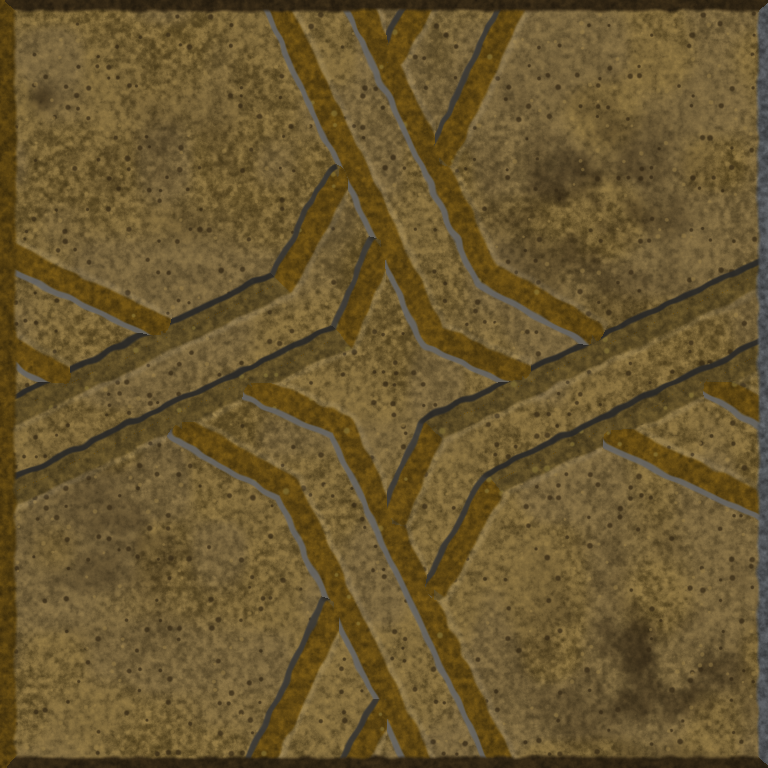
Reproduce this texture procedurally as a WebGL 2 fragment shader.

```glsl
#version 300 es
precision highp float;
// A worn ochre stone tile carved with four interlaced bands around a pointed star.
uniform vec2 u_resolution;
out vec4 fragColor;

const vec2 CENTRE = vec2(0.504, 0.502);
const vec2 FACE_MIN = vec2(0.019, 0.013);
const vec2 FACE_MAX = vec2(0.988, 0.987);
const float GROOVE_HALF = 0.0175;
const float SOFT = 0.0022;
const float WOBBLE = 0.005;
const vec3 STONE_LIGHT = vec3(0.49, 0.405, 0.225);
const vec3 STONE_DARK = vec3(0.36, 0.29, 0.135);
const vec3 STONE_GREY = vec3(0.45, 0.38, 0.25);
const vec3 EARTH = vec3(0.385, 0.285, 0.07);
const vec3 EARTH_GREY = vec3(0.36, 0.295, 0.145);
const vec3 WALL_LIT = vec3(0.40, 0.40, 0.40);
const vec3 WALL_SHADE = vec3(0.15, 0.15, 0.15);
const vec3 SOOT = vec3(0.19, 0.145, 0.075);

float hash(vec2 p) {
  vec3 q = fract(vec3(p.xyx) * 0.1031);
  q += dot(q, q.yzx + 33.33);
  return fract((q.x + q.y) * q.z);
}

float noise(vec2 p) {
  vec2 i = floor(p), f = fract(p);
  f = f * f * (3.0 - 2.0 * f);
  return mix(mix(hash(i), hash(i + vec2(1, 0)), f.x),
             mix(hash(i + vec2(0, 1)), hash(i + vec2(1, 1)), f.x), f.y);
}

float fbm(vec2 p) {
  float sum = 0.0, amp = 0.533;
  for (int i = 0; i < 4; i++) {
    sum += amp * noise(p);
    p = mat2(1.6, 1.2, -1.2, 1.6) * p + 7.3;
    amp *= 0.5;
  }
  return sum;
}

// Vector from the nearest point of segment ab to p
vec2 fromSegment(vec2 p, vec2 a, vec2 b) {
  vec2 pa = p - a, ba = b - a;
  return pa - ba * clamp(dot(pa, ba) / dot(ba, ba), 0.0, 1.0);
}

vec2 nearer(vec2 a, vec2 b) { return dot(a, a) < dot(b, b) ? a : b; }

// Offset from the centre lines of one quarter of the carving
vec2 quarterOffset(vec2 p) {
  vec2 innerBend = vec2(0.060, 0.0585), outerBend = vec2(0.130, 0.139);
  vec2 o = fromSegment(p, vec2(-0.146, 0.495), innerBend);
  o = nearer(o, fromSegment(p, innerBend, vec2(0.176, 0.008)));
  o = nearer(o, fromSegment(p, vec2(-0.041, 0.495), outerBend));
  o = nearer(o, fromSegment(p, outerBend, vec2(0.267, 0.0625)));
  o = nearer(o, fromSegment(p, vec2(0.166, 0.495), vec2(0.069, 0.293)));
  return nearer(o, fromSegment(p, vec2(0.045, 0.495), vec2(0.0, 0.417)));
}

// The quarter repeated by right-angle turns
vec2 carvingOffset(vec2 p) {
  vec2 best = vec2(9.0);
  mat2 turn = mat2(0, 1, -1, 0), total = mat2(1.0);
  for (int i = 0; i < 4; i++) {
    best = nearer(best, transpose(total) * quarterOffset(total * p));
    total = turn * total;
  }
  return best;
}

float blot(vec2 p, vec2 c, float r) { return exp(-dot(p - c, p - c) / (r * r)); }

// Round specks, at most one per cell
float specks(vec2 p, float cells, float density) {
  vec2 id = floor(p * cells), f = fract(p * cells);
  vec2 c = 0.3 + 0.4 * vec2(hash(id + 3.1), hash(id + 8.7));
  float r = 0.12 + 0.18 * hash(id + 5.9);
  return step(hash(id), density) * (1.0 - smoothstep(r * 0.5, r + 0.1, length(f - c)));
}

void main() {
  vec2 uv = gl_FragCoord.xy / u_resolution;
  float edge = max(SOFT, 0.8 / min(u_resolution.x, u_resolution.y));
  vec2 p = uv + WOBBLE * (vec2(noise(uv * 55.0), noise(uv * 55.0 + 40.0)) - 0.5);
  float grain = fbm(uv * 150.0), cloud = fbm(uv * 9.0 + 4.0);

  // Stone face: clouds, soot blots, grain and pits
  vec3 stone = mix(STONE_DARK, STONE_LIGHT, smoothstep(0.2, 0.62, 0.5 * cloud + 0.5 * grain));
  stone = mix(stone, STONE_GREY, 0.5 * smoothstep(0.4, 0.7, noise(uv * 14.0 + 20.0)));
  float soot = blot(uv, vec2(0.77, 0.74), 0.13) + blot(uv, vec2(0.85, 0.13), 0.14)
             + 0.6 * blot(uv, vec2(0.16, 0.30), 0.12) + 0.4 * blot(uv, vec2(0.22, 0.78), 0.13);
  stone = mix(stone, SOOT, 0.75 * soot * smoothstep(0.3, 0.75, fbm(uv * 24.0)));
  stone = mix(stone, SOOT, 0.7 * blot(uv, vec2(0.056, 0.873), 0.017));
  stone *= 0.76 + 0.48 * grain;
  stone = mix(stone, SOOT, 0.7 * specks(uv, 75.0, 0.13));
  stone = mix(stone, STONE_LIGHT * 1.25, 0.5 * specks(uv + 0.37, 90.0, 0.06));

  // Groove floor: warm earth, greyer under shaded walls
  vec2 offset = carvingOffset(p - CENTRE);
  float d = length(offset);
  vec2 facing = -offset / max(d, 1e-4);
  float shallowRise = smoothstep(0.65, 0.85, abs(facing.y)) * step(facing.x * facing.y, 0.0);
  vec3 earth = mix(EARTH, EARTH_GREY, shallowRise) * (0.62 + 0.72 * grain);
  earth = mix(earth, vec3(0.54, 0.47, 0.22), 0.6 * specks(uv + 0.11, 65.0, 0.07));
  vec3 color = mix(earth, stone, smoothstep(-edge, edge, d - GROOVE_HALF));

  // Walls facing right: pale when turned up, dark when turned down
  float rim = 1.0 - smoothstep(0.002, 0.0055, abs(d - GROOVE_HALF + 0.002));
  vec3 wall = mix(WALL_SHADE, WALL_LIT, smoothstep(-0.95, 0.5, facing.y));
  color = mix(color, wall, 0.88 * rim * smoothstep(0.1, 0.4, facing.x));
  float lip = 1.0 - smoothstep(0.0, 0.007, abs(d - GROOVE_HALF - 0.004));
  color += 0.05 * lip * smoothstep(0.1, 0.4, -facing.x);

  // Border: earth at left, soot above and below, slate at right
  vec2 low = p - FACE_MIN, high = FACE_MAX - p;
  float inside = min(min(low.x, low.y), min(high.x, high.y));
  vec3 border = mix(EARTH * 0.85, SOOT, step(min(low.y, high.y), min(low.x, high.x)));
  border = mix(border, vec3(0.31, 0.32, 0.33), step(high.x, min(low.x, min(low.y, high.y))));
  color = mix(border * (0.6 + 0.8 * grain), color, smoothstep(-edge, edge * 2.0, inside));
  fragColor = vec4(clamp(color, 0.0, 1.0), 1.0);
}
```
